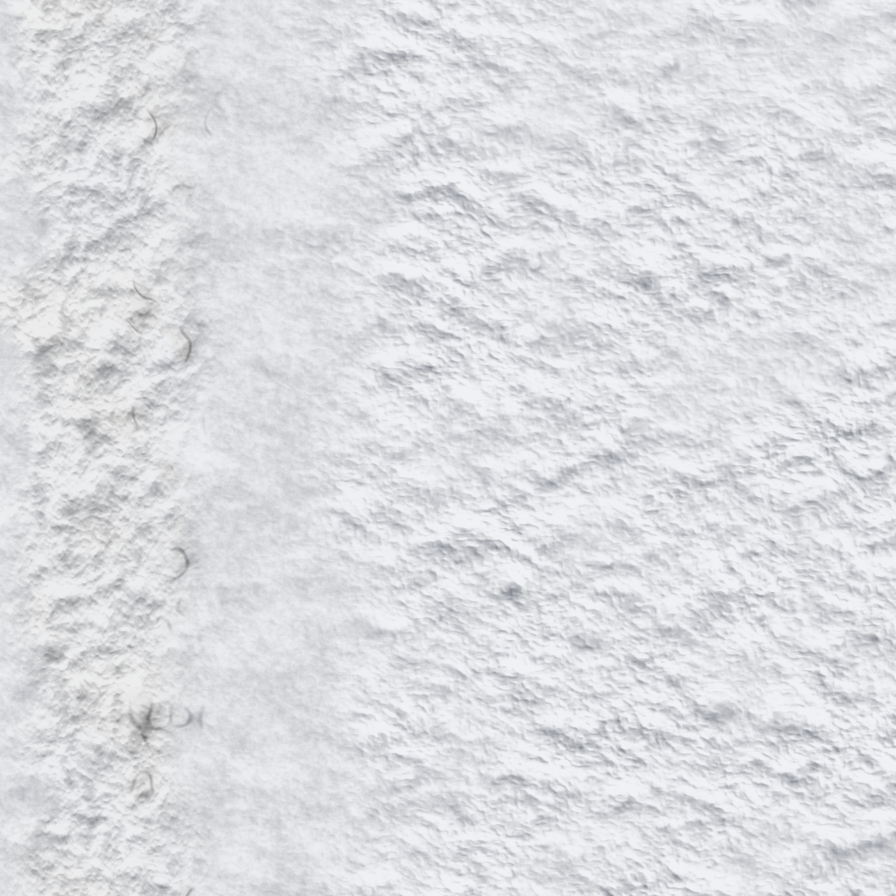
Write a WebGL 1 fragment shader that draws this texture.

```glsl
precision highp float;
// Trodden snow lit from above: a lumpy, slightly dirty strip at the left, a soft
// hazy strip beside it, and wind-packed crust with loose clumps over the rest.
// Relief is the slope of billowed gradient noise, summed over octaves.

uniform vec2 u_resolution;

vec2 hash2(vec2 p) {
  vec3 q = fract(p.xyx * vec3(0.1031, 0.1030, 0.0973));
  q += dot(q, q.yzx + 33.33);
  return fract((q.xx + q.yz) * q.zy);
}

float cornerSlope(vec2 cell, vec2 offset) {
  float angle = 6.2832 * hash2(cell).x;
  return dot(vec2(cos(angle), sin(angle)), offset);
}

float gradientNoise(vec2 p) {
  vec2 i = floor(p), f = p - i;
  vec2 u = f * f * f * (f * (f * 6.0 - 15.0) + 10.0);
  vec2 x = vec2(1.0, 0.0), y = vec2(0.0, 1.0);
  return mix(mix(cornerSlope(i, f), cornerSlope(i + x, f - x), u.x),
             mix(cornerSlope(i + y, f - y), cornerSlope(i + 1.0, f - 1.0), u.x), u.y);
}

float fbm(vec2 p) {
  float sum = 0.0, gain = 1.0;
  for (int i = 0; i < 5; i++) {
    sum += gain * gradientNoise(p);
    p = p * 2.03 + 17.3;
    gain *= 0.72;
  }
  return sum;
}

// Rounded lumps parted by soft creases
float lumpHeight(vec2 p) {
  float n = gradientNoise(p);
  return 0.7 * n + 0.65 * sqrt(n * n + 0.012);
}

// Brightness of slopes facing the light, with equal steepness at every scale
float relief(vec2 p, vec2 light, float fineGain) {
  float sum = 0.0, gain = 0.9;
  for (int i = 0; i < 4; i++) {
    sum += gain * (lumpHeight(p) - lumpHeight(p + light * 0.4));
    p = mat2(1.96, 0.35, -0.35, 1.96) * p + vec2(31.7, 11.9);
    gain *= fineGain;
  }
  return sum;
}

// Scattered clumps: a bright dome with a shadow below
float looseClumps(vec2 p) {
  vec2 cell = floor(p);
  float sum = 0.0;
  for (int j = -1; j <= 1; j++) {
    for (int i = -1; i <= 1; i++) {
      vec2 id = cell + vec2(float(i), float(j));
      vec2 pick = hash2(id + 71.0);
      float radius = mix(0.09, 0.28, pick.y * pick.y);
      vec2 d = (p - id - hash2(id + 9.0)) / radius * vec2(0.75, 1.0);
      d += 0.3 * gradientNoise(p * 5.0);
      float dome = 1.0 - smoothstep(0.6, 1.05, length(d));
      float shadow = 1.0 - smoothstep(0.4, 1.3, length(d + vec2(-0.25, 0.65)));
      sum += step(0.72, pick.x) * (dome * (0.3 + 0.5 * d.y) - 0.8 * shadow * (1.0 - dome));
    }
  }
  return sum;
}

void main() {
  vec2 p = gl_FragCoord.xy / u_resolution;
  float drift = gradientNoise(p * 7.0 + 3.0);
  float clouds = fbm(p * vec2(11.0, 13.0) + 40.0);
  vec2 warped = p + 0.006 * vec2(gradientNoise(p * 19.0), gradientNoise(p * 19.0 + 50.0));

  // Strips, with wandering borders
  float edge = p.x + 0.04 * drift + 0.03 * clouds;
  float lumpy = smoothstep(-0.01, 0.06, edge) * (1.0 - smoothstep(0.15, 0.26, edge));
  float crust = smoothstep(0.31, 0.5, edge + 0.04 * drift);

  // Smoother places in the crust: a rising diagonal track and the upper right
  float track = (p.y - 0.48 - 0.62 * (p.x - 0.69)) * 0.85 + 0.025 * drift;
  float smoothed = (1.0 - smoothstep(0.025, 0.075, abs(track))) * smoothstep(0.6, 0.75, p.x);
  smoothed = max(smoothed, smoothstep(0.76, 0.9, p.y + 0.06 * drift) * smoothstep(0.45, 0.6, p.x));
  float rough = (1.0 - 0.4 * smoothed) * (1.0 + 0.8 * gradientNoise(p * 9.0 + 20.0));

  // Crust ripples run gently down to the right
  vec2 grain = vec2(dot(warped, vec2(0.68, -0.16)), dot(warped, vec2(0.22, 0.98)));
  float crustLight = relief(grain * 24.0, vec2(-0.15, 1.0), 0.97);
  float lumpLight = relief(warped * 23.0 + 80.0, vec2(-0.5, 0.85), 0.92);

  float shade = 0.235 * crustLight * rough * mix(0.25, 1.0, crust) * (1.0 - lumpy);
  shade += 0.25 * lumpLight * lumpy;
  shade += 0.06 * clouds * (1.0 - 0.25 * crust);
  shade += 0.045 * fbm(p * 95.0 + 7.0) * (1.0 - 0.3 * smoothed);
  shade += 0.17 * looseClumps(p * 15.0) * crust;

  // Shaded pits between the lumps
  float pits = smoothstep(0.12, 0.5, gradientNoise(warped * vec2(34.0, 28.0) + 13.0));
  shade -= 0.1 * pits * lumpy;
  shade -= 4.2 * max(shade, 0.0) * max(shade, 0.0) * step(shade, 0.119);
  shade = min(shade, 0.06);

  // Broken thin cracks and dirty hollows near the right border of the lumps
  float dirtStrip = smoothstep(0.08, 0.17, p.x) * (1.0 - smoothstep(0.21, 0.26, p.x));
  float crackLine = 1.0 - smoothstep(0.0, 0.08, abs(gradientNoise(warped * 24.0 + 5.0)));
  float dirt = dirtStrip * smoothstep(0.12, 0.4, gradientNoise(p * vec2(22.0, 18.0) + 60.0));
  shade -= dirt * (0.03 + 0.2 * crackLine);

  float tone = 0.87 + 0.012 * crust - 0.004 * lumpy + shade;
  vec3 coolTint = vec3(-0.002, 0.003, 0.015) * (1.0 + 5.0 * max(-shade, 0.0));
  vec3 warmTint = vec3(0.002, 0.001, -0.001);
  float warmth = lumpy * clamp(0.5 + 0.9 * drift + dirt, 0.0, 1.0);
  gl_FragColor = vec4(min(tone + mix(coolTint, warmTint, warmth), 0.97), 1.0);
}
```
